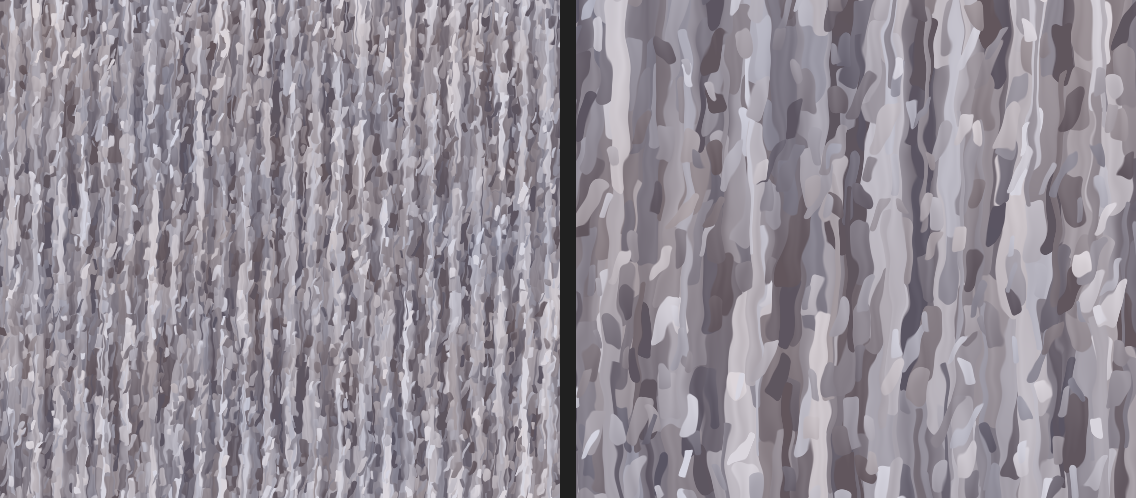
Left, the full canvas; right, a detail of the centre.
Write a Shadertoy shader that draws this texture.

```glsl
const vec3 DARK = vec3(0.375, 0.345, 0.385);
const vec3 LIGHT = vec3(0.835, 0.825, 0.860);
const vec3 WARM_SHIFT = vec3(0.028, 0.004, -0.022);
const float RIDGE_PERIOD = 0.0468;   // spacing of the vertical ridges
const float RIDGE_DEPTH = 0.25;
const float MEAN_TONE = 0.39;
const float EDGE_WARP = 0.0065;      // raggedness of the dab outlines
const float BRISTLE = 0.13;          // fine streaks inside each dab
const float LEAN = 0.14;             // mean slant of the short dabs
const float BORDER_LIFT = 0.10;
const float TAU = 6.28318;

vec3 hash3(vec2 p) {
    vec3 q = fract(vec3(p.xyx) * vec3(0.1031, 0.1030, 0.0973));
    q += dot(q, q.yxz + 33.33);
    return fract((q.xxy + q.yzz) * q.zyx);
}

float gradientDot(vec2 cell, vec2 offset) {
    float angle = TAU * hash3(cell + 71.0).x;
    return dot(vec2(cos(angle), sin(angle)), offset);
}

float noise(vec2 p) {
    vec2 i = floor(p), f = fract(p);
    vec2 u = f * f * f * (f * (f * 6.0 - 15.0) + 10.0);
    vec2 e = vec2(0.0, 1.0);
    return mix(mix(gradientDot(i, f), gradientDot(i + e.yx, f - e.yx), u.x),
               mix(gradientDot(i + e.xy, f - e.xy), gradientDot(i + 1.0, f - 1.0), u.x), u.y);
}

float roundedBox(vec2 p, vec2 halfSize) {
    float r = 0.8 * min(halfSize.x, halfSize.y);
    vec2 q = abs(p) - halfSize + r;
    return length(max(q, 0.0)) + min(max(q.x, q.y), 0.0) - r;
}

// Light on the ridges, dark in the grooves
float ridgeTone(vec2 p) {
    float strength = 1.0 + 0.9 * noise(p * vec2(9.0, 4.0));
    return MEAN_TONE - RIDGE_DEPTH * strength * cos(TAU * p.x / RIDGE_PERIOD);
}

// One layer of scattered dabs; paint holds tone and warmth
void dabs(inout vec2 paint, vec2 p, vec2 cell, vec2 halfSize, float scatter,
          float slant, float density, float bias, float spread, float seed) {
    float pixel = 0.8 / iResolution.y;
    float column = floor(p.x / cell.x);
    for (int i = -1; i <= 1; i++) {
        float x = column + float(i);
        float stagger = hash3(vec2(x, seed)).x;
        float row = floor(p.y / cell.y + stagger);
        for (int j = -1; j <= 1; j++) {
            vec2 id = vec2(x, row + float(j));
            vec3 place = hash3(id + seed * 17.0);
            vec3 look = hash3(id + seed * 31.0 + 5.0);
            if (look.z > density) continue;
            vec2 centre = (id + 0.5 + (place.xy - 0.5) * vec2(scatter, 0.6)) * cell;
            centre.y -= stagger * cell.y;
            vec2 q = p - centre;
            q.x -= q.y * slant * (LEAN + 1.1 * (place.z - 0.5));
            vec2 size = halfSize * mix(vec2(0.6), vec2(1.3), vec2(look.y, place.z));
            float cover = smoothstep(pixel, -pixel, roundedBox(q, size));
            float tone = ridgeTone(centre) + bias + spread * (look.x - 0.5);
            tone += 0.06 * q.y / size.y;
            paint = mix(paint, vec2(tone, look.y - 0.5), cover);
        }
    }
}

void mainImage(out vec4 fragColor, in vec2 fragCoord) {
    vec2 p = fragCoord / iResolution.y;
    vec2 uv = fragCoord / iResolution.xy;

    // Ragged outlines and gently wandering ridges
    vec2 ragged = vec2(noise(p * vec2(85.0, 38.0)), noise(p * vec2(95.0, 60.0) + 40.0));
    vec2 w = p + EDGE_WARP * ragged;
    w.x += 0.008 * noise(p * vec2(5.0, 6.0) + 13.0);

    // Broad underpainting, then ridge streaks, then small flecks
    vec2 paint = vec2(ridgeTone(w), 0.0);
    dabs(paint, w, vec2(0.022, 0.130), vec2(0.0110, 0.070), 0.6, 0.10, 1.00, 0.00, 0.60, 1.0);
    dabs(paint, w, vec2(0.015, 0.052), vec2(0.0060, 0.024), 0.6, 0.35, 0.70, 0.00, 0.75, 2.0);
    dabs(paint, w, vec2(RIDGE_PERIOD, 0.20), vec2(0.0050, 0.110), 0.2, 0.02, 0.80, 0.16, 0.40, 3.0);
    dabs(paint, w, vec2(0.023, 0.150), vec2(0.0020, 0.065), 0.9, 0.02, 0.65, -0.06, 0.80, 4.0);
    dabs(paint, w, vec2(0.017, 0.036), vec2(0.0046, 0.013), 0.7, 0.75, 0.55, 0.06, 0.95, 5.0);
    dabs(paint, w, vec2(0.020, 0.034), vec2(0.0030, 0.009), 0.8, 0.80, 0.40, 0.24, 0.70, 6.0);

    // Bristle marks and a paler border
    paint.x += BRISTLE * noise(w * vec2(190.0, 9.0));
    vec2 inset = min(uv, 1.0 - uv);
    paint.x += BORDER_LIFT * (1.0 - smoothstep(0.0, 0.12, min(inset.x, inset.y)));

    vec3 color = mix(DARK, LIGHT, clamp(paint.x, -0.02, 1.02));
    color += WARM_SHIFT * (paint.y + 0.8 * noise(p * 5.0 + 27.0));
    fragColor = vec4(color, 1.0);
}
```
